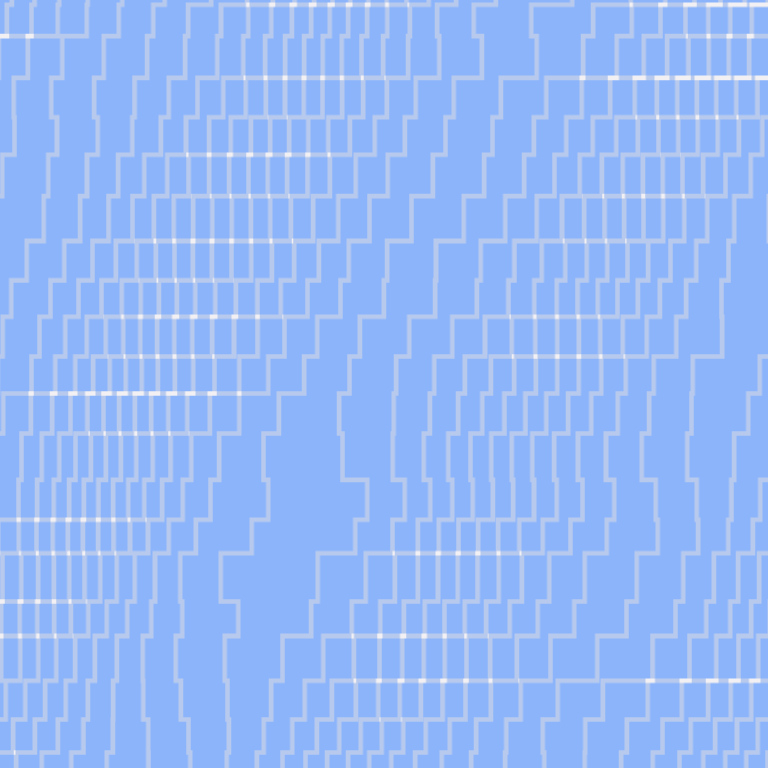
Give the GLSL for this pattern, as a WebGL 2 fragment shader.

```glsl
#version 300 es
precision highp float;
// Stepped contour lines of a sloping noise field, cut into uneven horizontal rows.

uniform vec2 u_resolution;
out vec4 fragColor;

const float ROWS = 19.3;
const float HALF_LINE = 0.003;

float hash(vec2 p) {
    return fract(sin(dot(p, vec2(127.1, 311.7))) * 43758.5453);
}

float noise(vec2 p) {
    vec2 cell = floor(p), t = fract(p);
    t = t * t * (3.0 - 2.0 * t);
    return mix(mix(hash(cell), hash(cell + vec2(1, 0)), t.x),
               mix(hash(cell + vec2(0, 1)), hash(cell + vec2(1, 1)), t.x), t.y);
}

// Height at x within one row: ramp, broad wave, noise and a small shift per row
float height(float x, float row) {
    float y = (row + 0.8) / ROWS;
    float wave = 1.1 * sin(6.2832 * (1.9 * x - y + 0.15));
    float hills = 3.0 * noise(vec2(x, y) * 3.6 + 4.0);
    float rowShift = 0.75 * noise(vec2(x * 3.0, row * 7.0 + 31.0));
    return 26.0 * x - 11.0 * y + wave + hills + rowShift;
}

// Number of contour strokes that cover a point
float strokes(vec2 p) {
    float v = p.y * ROWS - 0.3;
    float nearest = round(v);
    float offset = v - nearest - 0.24 * (hash(vec2(nearest, 5.0)) - 0.5);

    // Both rows count on their shared edge, otherwise only the row around p
    bool onEdge = abs(offset) < HALF_LINE * ROWS;
    float below = (onEdge || offset < 0.0) ? nearest - 1.0 : nearest;
    float above = (onEdge || offset > 0.0) ? nearest : nearest - 1.0;

    vec2 lower = vec2(height(p.x - HALF_LINE, below), height(p.x + HALF_LINE, below));
    vec2 upper = vec2(height(p.x - HALF_LINE, above), height(p.x + HALF_LINE, above));
    vec2 least = min(lower, upper), most = max(lower, upper);
    return floor(max(most.x, most.y)) - floor(min(least.x, least.y));
}

void main() {
    vec3 ground = vec3(0.545, 0.706, 0.985);
    vec3 line = vec3(0.72, 0.79, 0.935);
    vec3 overlap = vec3(0.95, 0.94, 0.95);

    // Smooth the edges by averaging a 4 x 4 grid of samples
    vec2 uv = gl_FragCoord.xy / u_resolution;
    vec2 spread = max(1.0 / u_resolution, vec2(0.0022));
    vec3 color = vec3(0.0);
    for (int i = 0; i < 16; i++) {
        vec2 jitter = (vec2(i % 4, i / 4) + 0.5) / 4.0 - 0.5;
        float count = strokes(uv + jitter * spread);
        color += count < 0.5 ? ground : (count < 1.5 ? line : overlap);
    }
    fragColor = vec4(color / 16.0, 1.0);
}
```
